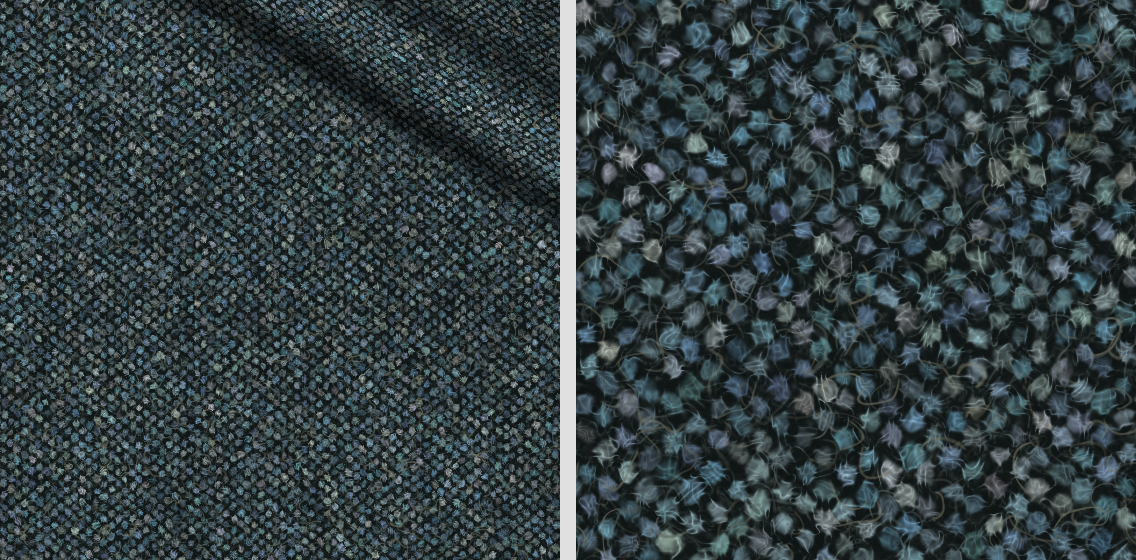
Left, the full canvas; right, a detail of the centre.
Give the GLSL for this texture, as a WebGL 2 fragment shader.

```glsl
#version 300 es
precision highp float;

uniform vec2 u_resolution;
out vec4 fragColor;

// Integer hash: three values in 0..1 per cell and seed
vec3 hash(vec2 cell, int seed) {
  uvec3 v = uvec3(ivec3(ivec2(cell), seed) + 4096);
  v = v * 1664525u + 1013904223u;
  v.x += v.y * v.z; v.y += v.z * v.x; v.z += v.x * v.y;
  v ^= v >> 16u;
  v.x += v.y * v.z; v.y += v.z * v.x; v.z += v.x * v.y;
  return vec3(v >> 8u) / 16777216.0;
}

float noise(vec2 p, int seed) {
  vec2 i = floor(p), f = fract(p);
  f = f * f * (3.0 - 2.0 * f);
  return mix(mix(hash(i, seed).x, hash(i + vec2(1, 0), seed).x, f.x),
             mix(hash(i + vec2(0, 1), seed).x, hash(i + 1.0, seed).x, f.x), f.y);
}

vec2 noise2(vec2 p, int seed) {
  return vec2(noise(p, seed), noise(p, seed + 1)) - 0.5;
}

// Curly ridges of matted wool
float woolFuzz(vec2 p, int seed) {
  vec2 q = p * 210.0 + 3.0 * noise2(p * 95.0, seed);
  float ridge = 1.0 - abs(2.0 * noise(q, seed + 2) - 1.0);
  return ridge * ridge;
}

float bell(float x, float centre, float width) {
  float t = (x - centre) / width;
  return exp(-t * t);
}

// Staggered yarn bumps: colour in rgb, coverage in a
vec4 yarnBumps(vec2 p, float fuzz) {
  vec2 q = p * vec2(78, 48);
  vec4 best = vec4(0);
  for (int x = -1; x <= 1; x++) {
    float column = floor(q.x) + float(x);
    float stagger = 0.5 * mod(column, 2.0);
    for (int y = -1; y <= 1; y++) {
      vec2 cell = vec2(column, floor(q.y - stagger) + float(y));
      vec3 place = hash(cell, 1), tint = hash(cell, 2);
      vec2 d = q - cell - vec2(0.5, 0.5 + stagger) - (place.xy - 0.5) * vec2(0.28, 0.2);
      d.x += d.y * (place.z - 0.4) * 0.7;
      float r = length(d / (vec2(0.54, 0.36) * (0.84 + 0.3 * tint.z))) + 0.4 * (0.5 - fuzz);
      float cover = smoothstep(1.15, 0.65, r);
      if (cover > best.a) {
        vec3 dyed = mix(vec3(0.25, 0.345, 0.395), vec3(0.40, 0.43, 0.425), tint.x * tint.x);
        dyed += (hash(cell, 3) - 0.5) * 0.045;
        best = vec4(dyed * (0.72 + 0.45 * tint.y) * (1.18 - 0.28 * r), cover);
      }
    }
  }
  return best;
}

// Loose hairs: one clipped arc per cell, colour in rgb, coverage in a
vec4 looseHairs(vec2 p, float pixel, int seed) {
  float scale = 34.0;
  vec2 q = p * scale + 0.37 * float(seed) + 0.35 * noise2(p * 70.0, seed);
  vec4 hair = vec4(0);
  for (int x = -1; x <= 1; x++) {
    for (int y = -1; y <= 1; y++) {
      vec2 cell = floor(q) + vec2(x, y);
      vec3 shape = hash(cell, seed), look = hash(cell, seed + 1);
      vec2 d = q - cell - shape.xy;
      float turn = shape.z * 6.2832;
      float along = dot(normalize(d + 1e-5), vec2(cos(turn), sin(turn)));
      float line = abs(length(d) - mix(0.15, 0.65, look.x)) / scale;
      float cover = 1.0 - smoothstep(0.0002, 0.0006 + pixel, line);
      cover *= smoothstep(0.0, 0.3, along + 0.5 - look.x) * look.y;
      if (cover > hair.a)
        hair = vec4(mix(vec3(0.32, 0.40, 0.42), vec3(0.49, 0.47, 0.38), look.z), cover);
    }
  }
  return hair;
}

void main() {
  vec2 p = gl_FragCoord.xy / u_resolution;
  float pixel = 1.0 / u_resolution.y;

  // Cloth narrows as it turns into the diagonal fold
  vec2 across = vec2(0.51, 0.86);
  float fold = dot(p, across) + 0.012 * (noise(p * 4.0, 5) - 0.5);
  vec2 cloth = p + across * 0.55 * max(fold - 1.03, 0.0);
  cloth += 0.005 * noise2(cloth * 24.0, 7);

  // Dark ground and raised yarn
  float fuzz = woolFuzz(cloth, 10);
  float fineFuzz = woolFuzz(cloth * 1.5 + 3.0, 20);
  vec3 color = vec3(0.06, 0.08, 0.08) + vec3(0.12, 0.14, 0.13) * fuzz * fineFuzz;
  vec4 yarn = yarnBumps(cloth, fuzz);
  color = mix(color, yarn.rgb * (0.62 + 0.45 * fuzz + 0.35 * fineFuzz), yarn.a);

  // Stray hairs on top
  for (int layer = 0; layer < 3; layer++) {
    vec4 hair = looseHairs(cloth, pixel, 30 + 4 * layer);
    color = mix(color, hair.rgb, hair.a * 0.6);
  }

  // Uneven dye, fold shadows and the lit ridge
  float light = 0.87 + 0.16 * noise(p * 7.0, 50) + 0.12 * noise(p * vec2(30, 9), 51);
  light *= 1.0 - 0.6 * bell(fold, 1.05, 0.035) + 0.14 * bell(fold, 1.14, 0.035)
         - 0.4 * bell(fold, 1.23, 0.04) - 0.22 * smoothstep(1.24, 1.36, fold);
  color *= light * (0.9 + 0.2 * noise(p * 430.0, 60));
  fragColor = vec4(color, 1.0);
}
```
